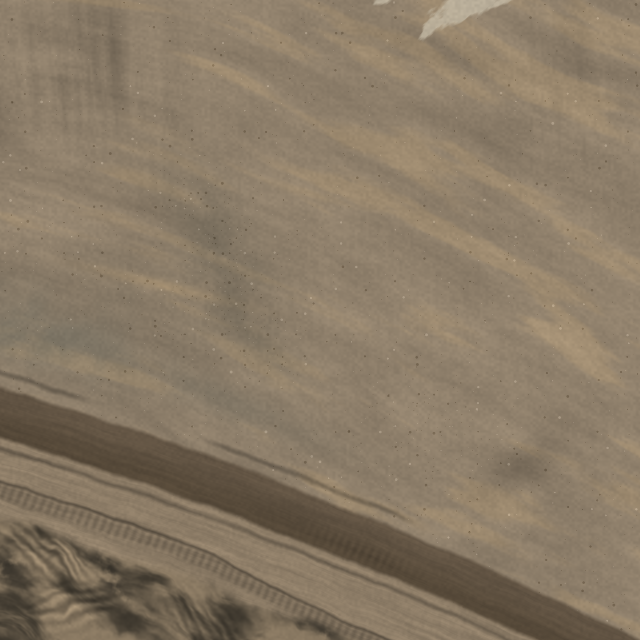
A Shadertoy shader for this texture:

```glsl
// Aerial view of dry graded earth crossed by a dark dirt road, with churned rubble below it.

float hash(vec2 p) {
    return fract(sin(dot(p, vec2(127.1, 311.7))) * 43758.545);
}

float noise(vec2 p) {
    vec2 i = floor(p), f = fract(p);
    f = f * f * (3.0 - 2.0 * f);
    return mix(mix(hash(i), hash(i + vec2(1, 0)), f.x),
               mix(hash(i + vec2(0, 1)), hash(i + vec2(1, 1)), f.x), f.y);
}

float fbm(vec2 p) {
    float sum = 0.0, amp = 0.5;
    for (int i = 0; i < 4; i++) {
        sum += amp * noise(p);
        p = mat2(1.6, 1.2, -1.2, 1.6) * p + 7.3;
        amp *= 0.5;
    }
    return sum / 0.9375;
}

vec2 rotate(vec2 p, float a) {
    return vec2(cos(a) * p.x + sin(a) * p.y, cos(a) * p.y - sin(a) * p.x);
}

// Soft elliptical patch: 1 at its centre, fading outward
float patchMask(vec2 p, vec2 centre, vec2 radius, float angle) {
    vec2 q = rotate(p - centre, angle) / radius;
    return exp(-dot(q, q));
}

// Soft band between two values
float band(float x, float lo, float hi, float soft) {
    return smoothstep(lo - soft, lo + soft, x) * (1.0 - smoothstep(hi - soft, hi + soft, x));
}

float roadTop(float x) {
    return 0.395 - 0.30 * x - 0.095 * x * x;
}

// Sparse stones: positive for pale, negative for dark
float pebbles(vec2 p, float cells, float density) {
    vec2 id = floor(p * cells), f = fract(p * cells);
    vec2 centre = 0.3 + 0.4 * vec2(hash(id + 3.1), hash(id + 8.7));
    float radius = mix(0.1, 0.27, hash(id + 5.5));
    float dot1 = 1.0 - smoothstep(radius * 0.4, radius, length(f - centre));
    float tone = hash(id + 1.9) > 0.68 ? 1.0 : -1.0;
    return dot1 * tone * step(1.0 - density, hash(id));
}

// Open ground: diagonal streaks, grey gravel and faint vertical tracks
vec3 openGround(vec2 p) {
    vec2 s = rotate(p, -0.46 + 0.22 * (1.0 - smoothstep(0.0, 0.5, p.x)));
    s.y += 0.025 * noise(p * 6.0);
    float streak = fbm(s * vec2(5.0, 26.0)) - 0.5;
    float fine = fbm(s * vec2(22.0, 85.0) + 4.0) - 0.5;
    float mottle = fbm(p * 9.0 + 2.0) - 0.5;
    vec3 col = vec3(0.562, 0.502, 0.422);
    col *= 1.0 + 0.20 * streak + 0.10 * fine + 0.12 * mottle;
    col += vec3(0.035, 0.022, 0.0) * smoothstep(0.06, 0.22, streak);

    float ragged = smoothstep(0.3, 0.65, fbm(p * 17.0));
    float gravel = patchMask(p, vec2(0.34, 0.63), vec2(0.13, 0.055), -0.95)
                 + 0.8 * patchMask(p, vec2(0.40, 0.49), vec2(0.09, 0.04), -0.9)
                 + 0.5 * patchMask(p, vec2(0.25, 0.53), vec2(0.14, 0.05), -0.35);
    col = mix(col, vec3(0.44, 0.405, 0.345), min(gravel, 1.0) * mix(0.25, 0.7, ragged));
    float blueGrey = patchMask(p, vec2(0.03, 0.49), vec2(0.19, 0.055), -0.3)
                   + 0.45 * patchMask(p, vec2(0.36, 0.37), vec2(0.16, 0.025), -0.4);
    col = mix(col, vec3(0.44, 0.425, 0.375), blueGrey * mix(0.35, 0.75, ragged));
    col += vec3(0.07, 0.05, 0.02) * patchMask(p, vec2(0.25, 0.555), vec2(0.12, 0.009), -0.24);

    float tracks = fbm(vec2(p.x * 42.0 + p.y * 3.0, p.y * 5.0)) - 0.42;
    float trackArea = patchMask(p, vec2(0.13, 0.88), vec2(0.13, 0.11), 0.0)
                    + 0.6 * patchMask(p, vec2(0.90, 0.86), vec2(0.06, 0.12), 0.0);
    col *= 1.0 - 0.38 * tracks * trackArea;
    col *= 1.0 - 0.16 * patchMask(p, vec2(0.18, 0.89), vec2(0.015, 0.10), 0.05);
    col *= 1.0 - 0.10 * patchMask(p, vec2(0.69, 0.92), vec2(0.14, 0.03), -0.3);
    col *= 1.0 - 0.14 * patchMask(p, vec2(0.81, 0.27), vec2(0.07, 0.03), 0.5);

    float stony = 0.07 + 0.22 * min(gravel, 1.0)
                + 0.18 * patchMask(p, vec2(0.70, 0.33), vec2(0.10, 0.06), -0.4);
    return col + 0.10 * pebbles(p, 85.0, stony) + 0.06 * pebbles(p + 0.37, 160.0, stony);
}

// Pale spill along the upper border
float chalkMask(vec2 p) {
    float body = patchMask(p, vec2(0.74, 0.995), vec2(0.065, 0.027), 0.3)
               + 0.8 * patchMask(p, vec2(0.667, 0.952), vec2(0.028, 0.011), 0.95)
               + 0.7 * patchMask(p, vec2(0.59, 0.997), vec2(0.035, 0.012), 0.2);
    float flecks = fbm(rotate(p, 0.7) * vec2(28.0, 75.0));
    return smoothstep(0.42, 0.72, body + 0.9 * (flecks - 0.5));
}

// Churned soil: dark hollows and patches of tread ridges
vec3 rubble(vec2 p) {
    vec2 w = p + 0.05 * vec2(fbm(p * 11.0), fbm(p * 11.0 + 9.0));
    float lumps = fbm(rotate(w, -0.5) * vec2(13.0, 32.0));
    vec3 col = mix(vec3(0.25, 0.225, 0.185), vec3(0.54, 0.475, 0.385), smoothstep(0.25, 0.65, lumps));
    float treadA = sin(480.0 * rotate(w, 0.75).x) * patchMask(p, vec2(0.07, 0.135), vec2(0.07, 0.035), -0.4);
    float treadB = sin(420.0 * rotate(w, 0.15).y) * patchMask(p, vec2(0.12, 0.055), vec2(0.07, 0.03), 0.15);
    float treadC = sin(450.0 * rotate(w, -0.9).y) * patchMask(p, vec2(0.32, 0.03), vec2(0.08, 0.03), -0.4);
    col *= 1.0 + 0.22 * (treadA + treadB + 0.6 * treadC);
    float hollow = patchMask(p, vec2(0.17, 0.10), vec2(0.055, 0.018), -0.95)
                 + patchMask(p, vec2(0.015, 0.11), vec2(0.035, 0.025), -0.5)
                 + patchMask(p, vec2(0.50, 0.022), vec2(0.055, 0.012), -0.65);
    return mix(col, vec3(0.15, 0.14, 0.12), min(hollow, 1.0) * 0.75 * smoothstep(0.3, 0.6, fbm(p * 38.0)));
}

void mainImage(out vec4 fragColor, in vec2 fragCoord) {
    vec2 p = fragCoord / iResolution.xy;
    float depth = roadTop(p.x) - p.y + 0.008 * (fbm(p * 24.0) - 0.5);
    float grain = fbm(vec2(p.x * 9.0, depth * 150.0)) - 0.5;
    vec3 col = mix(openGround(p), vec3(0.75, 0.71, 0.63), 0.85 * chalkMask(p));

    // Shoulder ruts above the road
    float rutSpan = band(p.x, -0.1, 0.13, 0.03) + band(p.x, 0.33, 0.64, 0.03);
    col *= 1.0 - 0.24 * rutSpan * band(depth, -0.026, -0.018, 0.004);

    // Pale verge with thin ruts, then a brown tread lane
    vec3 verge = vec3(0.555, 0.49, 0.405) * (1.0 + 0.24 * grain);
    verge *= 1.0 - 0.25 * band(depth, 0.092, 0.099, 0.004);
    float lane = depth - 0.03 * smoothstep(0.25, 0.55, p.x);
    verge *= 1.0 - 0.32 * band(lane, 0.145, 0.150, 0.003);
    float cleats = 0.5 + 0.5 * sin(500.0 * rotate(p, -0.4).x);
    verge *= 1.0 - band(lane, 0.15, 0.175, 0.006) * (0.10 + 0.12 * cleats);
    col = mix(col, verge, smoothstep(0.074, 0.084, depth));

    // Compacted road, darkest along its lower side
    vec3 road = mix(vec3(0.385, 0.33, 0.265), vec3(0.335, 0.285, 0.222), smoothstep(0.01, 0.07, depth));
    road *= 1.0 + 0.20 * grain;
    road *= 1.0 - 0.12 * cleats * patchMask(p, vec2(0.56, 0.14), vec2(0.08, 0.016), -0.4);
    col = mix(col, road, band(depth, 0.0, 0.079, 0.005));

    // Rubble in the lower left corner
    float ragged = depth + 0.035 * (fbm(p * 20.0 + 5.0) - 0.5);
    float rubbleMask = smoothstep(0.19, 0.215, ragged) * (1.0 - smoothstep(0.54, 0.64, p.x));
    col = mix(col, rubble(p), rubbleMask);

    col *= 1.0 + 0.07 * (noise(p * 230.0) - 0.5);
    fragColor = vec4(clamp(col, 0.0, 1.0), 1.0);
}
```
